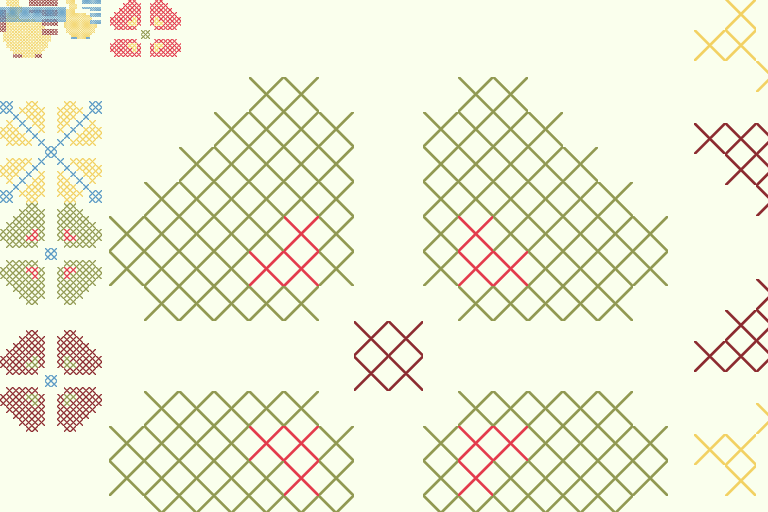
Give the GLSL for this pattern, as a Shadertoy shader.

```glsl
const vec3 CREAM = vec3(.98, 1., .93);
const vec3 OLIVE = vec3(.57, .60, .32);
const vec3 ROSE = vec3(.89, .23, .30);
const vec3 WINE = vec3(.55, .17, .19);
const vec3 GOLD = vec3(.95, .82, .39);
const vec3 BLUE = vec3(.35, .60, .77);

float pixel;

// Coverage of one diagonal cross per grid cell
float stitch(vec2 g, float cell, float halfWidth) {
    vec2 f = abs(fract(g) - .5);
    float d = abs(f.x - f.y) * cell * .7071;
    return clamp((halfWidth - d) / pixel + .5, 0., 1.)
         - clamp((-halfWidth - d) / pixel + .5, 0., 1.);
}

// Four petals with coloured spots around a small heart
void flower(inout vec3 col, vec2 p, float cell, float w, vec3 petal, vec3 spot, vec3 heart) {
    vec2 g = p / cell, n = floor(abs(g));
    float lo = min(n.x, n.y), hi = max(n.x, n.y), sum = lo + hi;
    bool isHeart = hi < .5;
    bool isPetal = lo > .5 && hi < 7.5 && hi - lo < 5.5 && sum > 2.5 && sum < 10.5;
    if (!isHeart && !isPetal) return;
    bool isSpot = lo > 1.5 && hi < 3.5 && sum < 5.5;
    vec3 thread = isHeart ? heart : isSpot ? spot : petal;
    col = mix(col, thread, stitch(g, cell, w));
}

// Blue diagonals between eight golden leaves
void star(inout vec3 col, vec2 p, float cell, float w) {
    vec2 g = p / cell, n = floor(abs(g));
    float lo = min(n.x, n.y), hi = max(n.x, n.y);
    if (hi > 7.5) return;
    bool ray = hi - lo < .5 || lo > 5.5;
    bool leaf = lo >= max(1., hi - 5.) && lo <= min(hi - 2., 10. - hi);
    if (ray || leaf) col = mix(col, ray ? BLUE : GOLD, stitch(g, cell, w));
}

// Swan with a curved neck and a striped wing
void bird(inout vec3 col, vec2 p, float size, vec3 wing) {
    vec2 g = p / (3.2 * size), q = (floor(g) + .5) * 3.2;
    bool body = length((q - vec2(27, 38)) / vec2(23, 19)) < 1.;
    bool neck = abs(q.x - 11. - 4. * sin(q.y * .16)) < 6. && q.y < 30.;
    bool feather = q.x > 40. - 10. * step(q.y, 12.) && q.x < 57. && q.y < 38.
                && fract(q.y / 9.6 + .1) < .7;
    bool trim = (q.x < 5. && q.y > 8. && q.y < 32.)
             || (q.y > 53. && q.y < 58. && abs(abs(q.x - 28.) - 10.) < 4.);
    if (body || neck || feather || trim)
        col = mix(col, feather || trim ? wing : GOLD, stitch(g, 3.2 * size, .42));
}

// Cropped motif at the right edge, mirrored up and down
void border(inout vec3 col, vec2 p) {
    vec2 g = vec2(p.x, abs(p.y)) / 31.1, n = floor(g);
    if (n.x < 0.) return;
    bool dark = n.y > .5 && n.y < 3.5 && n.x + n.y > 2.5;
    bool gold = (n.y == 5. && n.x > 1.5) || (n.y == 6. && n.x < 1.5)
             || (n.y == 7. && n.x == 1.);
    if (dark || gold) col = mix(col, dark ? WINE : GOLD, stitch(g, 31.1, 1.35));
}

void mainImage(out vec4 fragColor, in vec2 fragCoord) {
    // Canvas is 768 units wide, with y running down
    pixel = 768. / iResolution.x;
    vec2 p = vec2(fragCoord.x, iResolution.y - fragCoord.y) * pixel;
    vec3 col = CREAM;

    // Large flower and edge motif
    flower(col, p - vec2(388.5, 356), 34.9, 1.35, OLIVE, ROSE, WINE);
    border(col, p - vec2(694.3, 247.5));

    // Column of small motifs
    star(col, p - vec2(51, 152), 6.37, .65);
    flower(col, p - vec2(51, 254), 6.37, .65, OLIVE, ROSE, BLUE);
    flower(col, p - vec2(51, 381), 6.37, .65, WINE, OLIVE, BLUE);

    // Top row
    bird(col, p, 1., WINE);
    bird(col, p - vec2(62, 0), .68, BLUE);
    if (p.y < 57.) flower(col, p - vec2(145.5, 34.5), 4.45, .55, ROSE, GOLD, OLIVE);

    fragColor = vec4(col, 1.);
}
```
